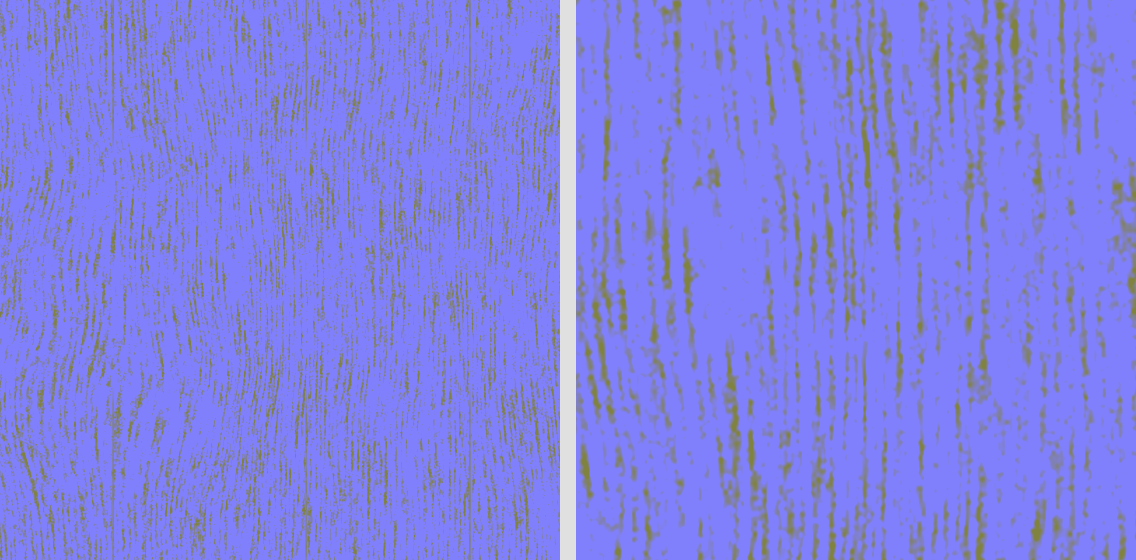
Left: the whole. Right: its middle third, enlarged.
This texture map is drawn by a Shadertoy shader. Its source:

```glsl
const vec3 FLAT_BLUE = vec3(0.50, 0.50, 0.99);
const vec3 GROOVE_OLIVE = vec3(0.50, 0.51, 0.25);
const float TAU = 6.2832;

float hash(vec2 p) {
    return fract(sin(dot(p, vec2(127.1, 311.7))) * 43758.5453);
}

// Smooth 1D noise along one column, shifted by its own random offset
float columnNoise(float column, float y) {
    y += 37.0 * hash(vec2(column, 5.0));
    float cell = floor(y);
    float t = smoothstep(0.0, 1.0, y - cell);
    return mix(hash(vec2(column, cell)), hash(vec2(column, cell + 1.0)), t);
}

// Staggered value noise, centred on zero with roughly unit deviation
float noise(vec2 p) {
    float column = floor(p.x);
    float t = smoothstep(0.0, 1.0, p.x - column);
    float n = mix(columnNoise(column, p.y), columnNoise(column + 1.0, p.y), t);
    return (n - 0.5) / 0.2145;
}

// Bends the fibres sideways, most strongly around mid height
vec2 bendGrain(vec2 p) {
    float strength = mix(0.3, 1.0, 1.0 - smoothstep(0.15, 0.48, abs(p.y - 0.52)));
    float broad = 0.026 * noise(p * vec2(3.0, 4.0) + 3.0);
    float local = 0.004 * noise(p * vec2(11.0, 7.0) + 41.0);
    return vec2(p.x + strength * (broad + local), p.y);
}

// Evenly spaced fibre rows whose phase wanders slowly
float fibreRows(vec2 p, float count) {
    float wander = 0.3 * noise(p * vec2(28.0, 6.0) + 23.0);
    return 1.414 * sin(TAU * (p.x * count + wander));
}

// Rows, narrow fibres, short dashes, fine grit and faint patches
float grainDepth(vec2 p, vec2 bent) {
    float rows = fibreRows(bent, 98.0);
    float fibres = noise(bent * vec2(235.0, 22.0) + 11.0);
    float dashes = noise(bent * vec2(320.0, 100.0) + 517.0);
    float grit = noise(p * vec2(400.0, 330.0) + 903.0);
    float patches = noise(bent * vec2(19.0, 8.0) + 71.0);
    float height = 0.45 * rows + 0.60 * fibres + 0.46 * dashes
                 + 0.44 * grit + 0.16 * patches;
    return 0.48 * height - 0.085;
}

// Thin plank joint that fades out around mid height
float seamDepth(vec2 p, float seamX) {
    float line = 1.0 - smoothstep(0.0006, 0.0024, abs(p.x - seamX));
    float ends = smoothstep(0.20, 0.27, abs(p.y - 0.52));
    float wear = 0.60 + 0.12 * noise(vec2(seamX * 90.0, p.y * 140.0));
    return line * ends * wear;
}

void mainImage(out vec4 fragColor, in vec2 fragCoord) {
    vec2 p = fragCoord / iResolution.xy;
    float depth = grainDepth(p, bendGrain(p));

    // Plank joints
    vec3 seams = vec3(0.202, 0.547, 0.839);
    for (int i = 0; i < 3; i++) {
        depth = max(depth, seamDepth(p, seams[i]));
    }

    vec3 color = mix(FLAT_BLUE, GROOVE_OLIVE, clamp(depth, 0.0, 1.0));
    fragColor = vec4(color, 1.0);
}
```
